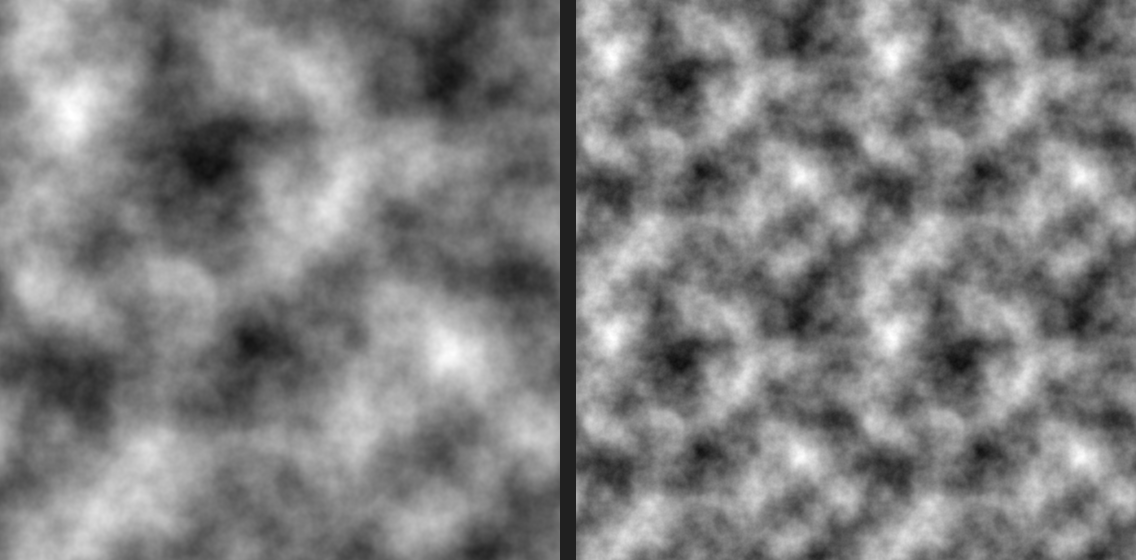
Left: one tile. Right: repeated 2 by 2.
Give the GLSL for this texture, as a Shadertoy shader.

```glsl
// Soft grey cloud texture: tileable fractal gradient noise.

const float BASE_CELLS = 4.0;   // noise cells across the canvas, first octave
const int   OCTAVES    = 6;
const float GAIN       = 0.5;   // amplitude ratio between octaves
const float MID_GREY   = 0.503;
const float CONTRAST   = 0.63;
const uint  SEED       = 17u;
const float TAU        = 6.2831853;

// Integer hash, returns a value in 0..1
float hash(uvec3 v) {
    v = v * 1664525u + 1013904223u;
    v.x += v.y * v.z; v.y += v.z * v.x; v.z += v.x * v.y;
    v ^= v >> 16u;
    v.x += v.y * v.z; v.y += v.z * v.x; v.z += v.x * v.y;
    return float(v.x >> 8u) / 16777216.0;
}

// Dot product of a wrapped lattice gradient with the offset from its node
float nodeSlope(vec2 node, vec2 offset, float period, uint layer) {
    uvec2 wrapped = uvec2(mod(node, period));
    float angle = TAU * hash(uvec3(wrapped, layer));
    return dot(vec2(cos(angle), sin(angle)), offset);
}

// Gradient noise that repeats after a whole number of cells
float gradientNoise(vec2 p, float period, uint layer) {
    vec2 cell = floor(p);
    vec2 f = p - cell;
    vec2 fade = f * f * f * (f * (f * 6.0 - 15.0) + 10.0);
    vec2 e = vec2(1.0, 0.0);
    float bottom = mix(nodeSlope(cell, f, period, layer),
                       nodeSlope(cell + e.xy, f - e.xy, period, layer), fade.x);
    float top = mix(nodeSlope(cell + e.yx, f - e.yx, period, layer),
                    nodeSlope(cell + e.xx, f - e.xx, period, layer), fade.x);
    return mix(bottom, top, fade.y);
}

// Sum of octaves, each shifted so that the lattices do not line up
float cloud(vec2 uv) {
    float sum = 0.0;
    float amplitude = 1.0;
    float period = BASE_CELLS;
    for (int i = 0; i < OCTAVES; i++) {
        uint layer = SEED + uint(i);
        vec2 shift = vec2(0.37, 0.61) * float(i);
        sum += amplitude * gradientNoise(uv * period + shift, period, layer);
        amplitude *= GAIN;
        period *= 2.0;
    }
    return sum;
}

void mainImage(out vec4 fragColor, in vec2 fragCoord) {
    vec2 uv = fragCoord / iResolution.xy;
    float grey = clamp(MID_GREY + CONTRAST * cloud(uv), 0.0, 1.0);
    fragColor = vec4(vec3(grey), 1.0);
}
```
